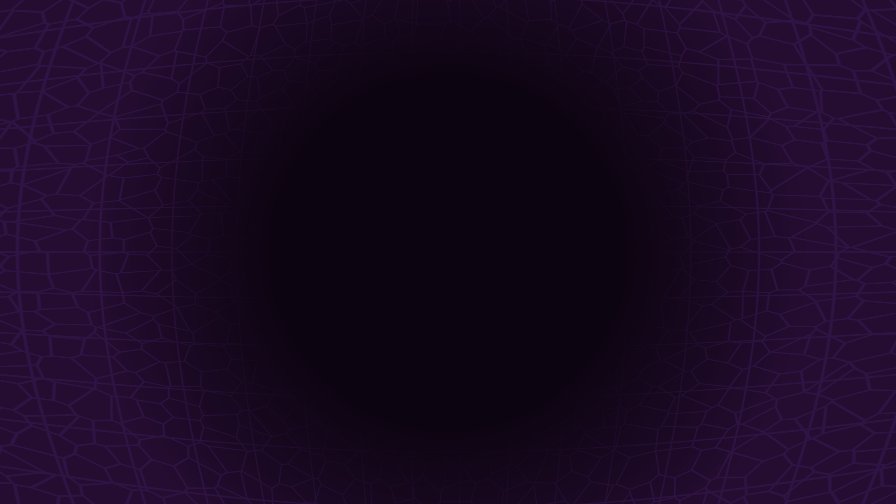
Write a Shadertoy shader that draws this background.

```glsl
const vec3 VOID_COLOR = vec3(0.051, 0.016, 0.068);
const vec3 RIM_COLOR = vec3(0.145, 0.050, 0.192);
const vec3 LINE_COLOR = vec3(0.188, 0.078, 0.278);

vec2 hash2(vec2 p) {
    vec3 q = fract(vec3(p.xyx) * vec3(0.1031, 0.1030, 0.0973));
    q += dot(q, q.yzx + 33.33);
    return fract((q.xx + q.yz) * q.zy);
}

// Curved lattice: cells grow outward and their sides bow.
vec2 bulge(vec2 p) {
    vec2 bow = 1.0 + vec2(0.6, 0.25) * p.yx * p.yx;
    return vec2(9.9, 11.1) * atan(0.95 * p * bow);
}

vec2 cellPoint(vec2 cell, float jitter) {
    return cell + 0.5 + jitter * (hash2(cell) - 0.5);
}

// Distance to the nearest border between scattered cells.
float cellBorder(vec2 p, float jitter) {
    vec2 base = floor(p);
    vec2 nearest = vec2(0.0);
    float best = 1e3;
    for (int y = -1; y <= 1; y++) {
        for (int x = -1; x <= 1; x++) {
            vec2 d = cellPoint(base + vec2(x, y), jitter) - p;
            if (dot(d, d) < best) {
                best = dot(d, d);
                nearest = d;
            }
        }
    }
    float border = 1e3;
    for (int y = -2; y <= 2; y++) {
        for (int x = -2; x <= 2; x++) {
            vec2 d = cellPoint(base + vec2(x, y), jitter) - p;
            vec2 gap = d - nearest;
            if (dot(gap, gap) > 1e-5) {
                border = min(border, dot(0.5 * (d + nearest), normalize(gap)));
            }
        }
    }
    return border;
}

// Distance to the lattice lines, in lattice units.
float gridBorder(vec2 p, vec2 phase) {
    vec2 d = abs(fract(p - phase + 0.5) - 0.5);
    return min(d.x, d.y);
}

float stroke(float d, float halfWidth, float blur) {
    return 1.0 - smoothstep(halfWidth - blur, halfWidth + blur, d);
}

void mainImage(out vec4 fragColor, in vec2 fragCoord) {
    vec2 p = (fragCoord - 0.5 * iResolution.xy) / iResolution.y;
    float radius = length(p);
    float blur = 0.75 / iResolution.y;

    // Dark centre fading to a violet rim
    float rim = clamp((radius - 0.35) / 0.37, 0.0, 1.0);
    vec3 color = mix(VOID_COLOR, RIM_COLOR, rim);

    // Fine web and lattice, thicker toward the rim
    vec2 lattice = bulge(p);
    float cellSize = 0.105 * (1.0 + 0.6 * radius * radius);
    vec2 webScale = vec2(2.0, 2.4);
    float web = cellBorder(lattice * webScale, 0.95) * cellSize / webScale.x;
    float grid = gridBorder(lattice, vec2(0.25, 0.0)) * cellSize;
    float halfWidth = mix(0.0008, 0.0032, smoothstep(0.4, 0.95, radius));
    float lines = max(stroke(web, halfWidth, blur), stroke(grid, halfWidth, blur));

    float visible = smoothstep(0.34, 0.70, radius);
    color = mix(color, LINE_COLOR, lines * visible * 0.85);
    fragColor = vec4(color, 1.0);
}
```
